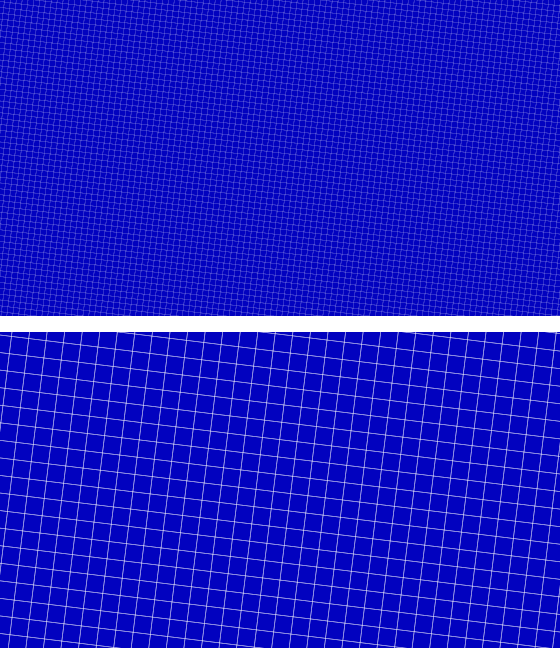
Top, the full canvas; bottom, a detail of the centre.
A WebGL 1 fragment shader for this pattern:

```glsl
precision highp float;

uniform vec2 u_resolution;

// Exact overlap of thin lines at integer positions with a box footprint
vec2 lineCoverage(vec2 cell, float width, float footprint) {
    vec2 offset = fract(cell + 0.5) - 0.5;
    float reach = 0.5 * footprint;
    vec2 upper = clamp(offset + 0.5 * width, -reach, reach);
    vec2 lower = clamp(offset - 0.5 * width, -reach, reach);
    return (upper - lower) / footprint;
}

void main() {
    float cellsPerHeight = 54.4;
    vec2 centered = (gl_FragCoord.xy - 0.5 * u_resolution) / u_resolution.y;

    // Tilted square grid
    float tilt = radians(7.0);
    float c = cos(tilt);
    float s = sin(tilt);
    vec2 turned = vec2(c * centered.x - s * centered.y,
                       s * centered.x + c * centered.y);
    vec2 cell = turned * cellsPerHeight + vec2(0.37, 0.13);

    // Pixel footprint, widened by the tilt
    float footprint = (c + s) * cellsPerHeight / u_resolution.y;
    vec2 lines = lineCoverage(cell, 0.034, footprint);
    float ink = 1.0 - (1.0 - lines.x) * (1.0 - lines.y);

    vec3 blue = vec3(0.008, 0.008, 0.75);
    gl_FragColor = vec4(mix(blue, vec3(1.0), ink), 1.0);
}
```
